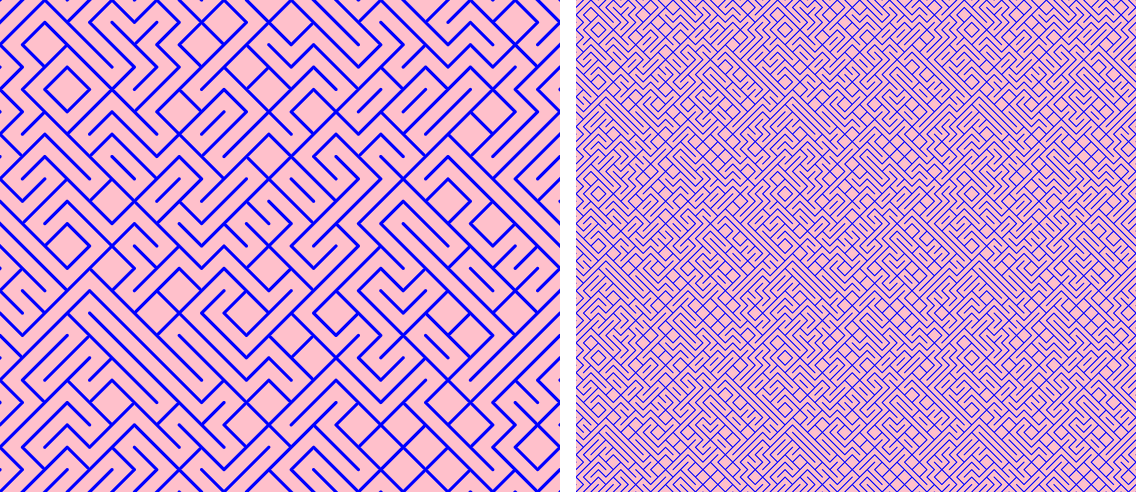
Left: one tile. Right: repeated 3 by 3.
Write a Shadertoy shader that draws this pattern.

```glsl
// Diagonal maze: a 25 x 22 grid where each cell holds one of its two diagonals,
// chosen by a hash of the wrapped cell index so that the canvas tiles.
// Each diagonal is a round-capped segment; the nearest one nearby is drawn.

const vec2 GRID = vec2(25.0, 22.0);

// Integer hash of a cell index, from 0 to 1
float hash(vec2 cell) {
    uvec2 q = uvec2(cell) * uvec2(1597334673u, 3812015801u);
    uint n = (q.x ^ q.y) * 1597334673u;
    n = (n ^ (n >> 15)) * 2246822519u;
    n ^= n >> 13;
    return float(n >> 8) / 16777216.0;
}

// Distance to a segment through the origin, from -halfSpan to halfSpan
float segmentDistance(vec2 p, vec2 halfSpan) {
    float along = clamp(dot(p, halfSpan) / dot(halfSpan, halfSpan), -1.0, 1.0);
    return length(p - halfSpan * along);
}

// Distance to the nearest wall, in cell units
float mazeDistance(vec2 p) {
    vec2 cell = floor(p);
    float nearest = 1.0;
    // Neighbours are included because their round caps reach into this cell
    for (int y = -1; y <= 1; y++) {
        for (int x = -1; x <= 1; x++) {
            vec2 neighbour = cell + vec2(x, y);
            float slope = hash(mod(neighbour + 0.5, GRID) - 0.5) < 0.5 ? 1.0 : -1.0;
            vec2 local = p - neighbour - 0.5;
            nearest = min(nearest, segmentDistance(local, vec2(0.5, 0.5 * slope)));
        }
    }
    return nearest;
}

void mainImage(out vec4 fragColor, in vec2 fragCoord) {
    vec3 pinkGround = vec3(1.0, 0.753, 0.796);
    vec3 blueWall = vec3(0.0, 0.0, 1.0);

    float edge = mazeDistance(fragCoord / iResolution.xy * GRID) - 0.071;

    // Blend over the width of one pixel
    float pixel = GRID.y / iResolution.y;
    float wall = clamp(0.5 - edge / pixel, 0.0, 1.0);
    fragColor = vec4(mix(pinkGround, blueWall, wall), 1.0);
}
```
